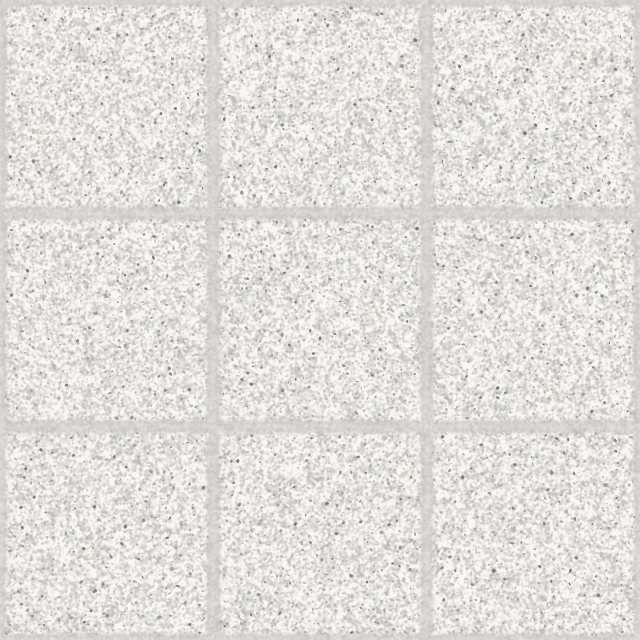
A Shadertoy shader for this texture:

```glsl
// Three by three pale speckled stone tiles with soft grey grout.

float hash(vec2 p) {
    vec3 q = fract(p.xyx * vec3(0.1031, 0.1030, 0.0973));
    q += dot(q, q.yzx + 33.33);
    return fract((q.x + q.y) * q.z);
}

float valueNoise(vec2 p) {
    vec2 i = floor(p), f = fract(p);
    f = f * f * (3.0 - 2.0 * f);
    return mix(mix(hash(i), hash(i + vec2(1, 0)), f.x),
               mix(hash(i + vec2(0, 1)), hash(i + vec2(1, 1)), f.x), f.y);
}

// Darkness of irregular chips scattered one per cell, radius in cell units
float chips(vec2 p, float density, float radius, float soft, float seed) {
    vec2 cell = floor(p);
    float dark = 0.0;
    for (int y = -1; y <= 1; y++)
    for (int x = -1; x <= 1; x++) {
        vec2 id = cell + vec2(x, y) + seed;
        if (hash(id) > density) continue;
        vec2 center = vec2(hash(id + 17.3), hash(id + 41.7));
        vec2 d = p - cell - vec2(x, y) - center;
        float angle = 6.2832 * hash(id + 73.1);
        d = mat2(cos(angle), -sin(angle), sin(angle), cos(angle)) * d;
        d.y *= 1.0 + 0.8 * hash(id + 97.9);
        float size = radius * mix(0.6, 1.3, hash(id + 59.2));
        float shape = 1.0 - smoothstep(size - soft, size + soft, length(d));
        dark = max(dark, shape * mix(0.35, 1.0, hash(id + 29.4)));
    }
    return dark;
}

void mainImage(out vec4 fragColor, in vec2 fragCoord) {
    vec2 uv = fragCoord / iResolution.xy;
    float pixel = 1.0 / min(iResolution.x, iResolution.y);
    vec2 tile = uv * 3.0;

    // Two turned layers of fine grain, free of broad patches
    vec2 turned = mat2(0.8, 0.6, -0.6, 0.8) * uv + 2.0;
    vec2 skewed = mat2(0.92, -0.39, 0.39, 0.92) * uv + 3.0;
    float grain = valueNoise(turned * 290.0) - 0.5;
    grain += 0.7 * (valueNoise(skewed * 240.0) - 0.5);
    grain -= 0.5 * (valueNoise(turned * 100.0) - 0.5);
    float tint = valueNoise(skewed * 130.0) - 0.5;
    vec3 stone = vec3(0.907, 0.899, 0.886) + 0.21 * grain;
    stone += tint * vec3(0.025, 0.0, -0.025);

    // Many small pale chips and fewer large dark ones
    float soft = max(0.0011, pixel * 0.6);
    float small = chips(uv * 105.0, 0.6, 0.20, soft * 105.0, 131.0);
    float large = chips(uv * 52.0, 0.42, 0.13, soft * 52.0, 277.0);
    vec3 chipColor = vec3(0.42, 0.42, 0.42) + tint * vec3(0.08, 0.0, -0.06);
    stone = mix(stone, chipColor, max(0.46 * small, 0.9 * large));
    stone = min(stone, vec3(0.975, 0.966, 0.955));

    // Grout between tiles, with a worn edge and a faint shaded rim
    vec2 toLine = 0.5 - abs(fract(tile) - 0.5);
    float edge = min(toLine.x, toLine.y) + 0.014 * (valueNoise(uv * 110.0) - 0.5);
    float blur = max(0.012, pixel * 3.0);
    float tileMask = smoothstep(0.029 - blur, 0.029 + blur, edge);
    vec3 grout = vec3(0.822, 0.812, 0.804) + 0.07 * grain;
    grout += 0.025 * smoothstep(0.022, 0.0, edge);
    stone -= 0.012 * (1.0 - smoothstep(0.03, 0.06, edge));

    fragColor = vec4(mix(grout, stone, tileMask), 1.0);
}
```
